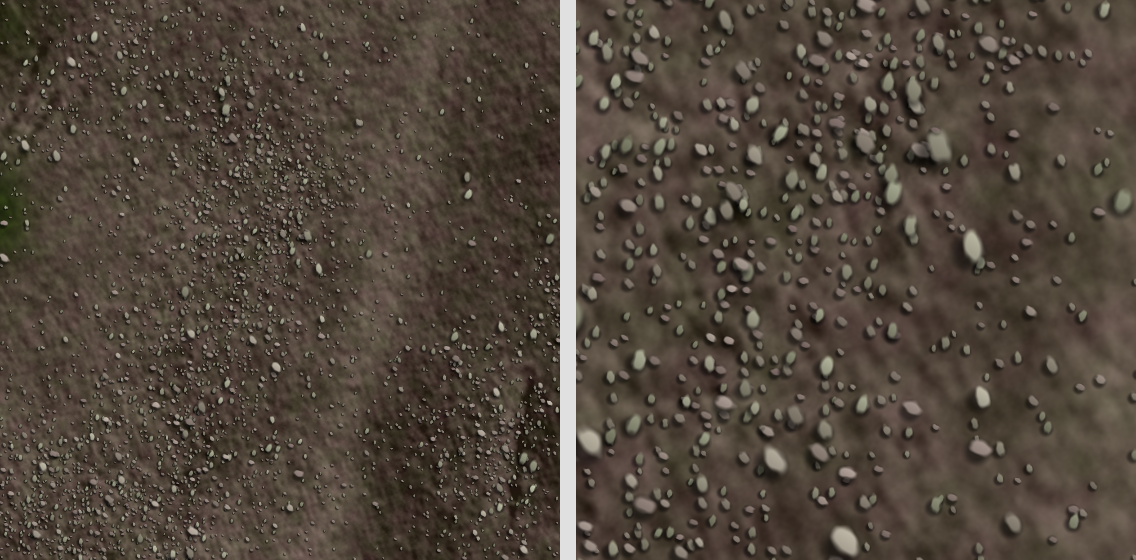
Left, the full canvas; right, a detail of the centre.
Write a Shadertoy shader that draws this texture.

```glsl
// Trodden earth track seen from above: brown soil with embossed grain,
// pale worn ridges, a dark crack, mossy left edge and drifts of pebbles.
// Layered value noise shades the soil; jittered cells scatter the stones.

const vec3 DARK_SOIL = vec3(0.125, 0.088, 0.055);
const vec3 PALE_SOIL = vec3(0.475, 0.420, 0.370);
const vec3 DULL_STONE = vec3(0.43, 0.40, 0.35);
const vec3 BRIGHT_STONE = vec3(0.74, 0.72, 0.65);
const vec3 MOSS = vec3(0.15, 0.20, 0.06);

vec3 hash3(vec2 p) {
    vec3 q = fract(vec3(p.xyx) * vec3(0.1031, 0.1030, 0.0973));
    q += dot(q, q.yxz + 33.33);
    return fract((q.xxy + q.yzz) * q.zyx);
}

float noise(vec2 p) {
    vec2 i = floor(p), f = fract(p);
    f = f * f * (3.0 - 2.0 * f);
    float low = mix(hash3(i).x, hash3(i + vec2(1, 0)).x, f.x);
    float high = mix(hash3(i + vec2(0, 1)).x, hash3(i + vec2(1, 1)).x, f.x);
    return mix(low, high, f.y);
}

float fbm(vec2 p) {
    float sum = 0.0, gain = 0.5;
    for (int i = 0; i < 4; i++) {
        sum += gain * noise(p);
        p = mat2(1.6, 1.2, -1.2, 1.6) * p + 17.3;
        gain *= 0.5;
    }
    return sum / 0.9375;
}

float bell(float x, float width) {
    return exp(-x * x / (width * width));
}

float blob(vec2 p, vec2 centre, vec2 radius) {
    vec2 d = (p - centre) / radius;
    return exp(-dot(d, d));
}

float segment(vec2 p, vec2 a, vec2 b) {
    vec2 ab = b - a;
    return length(p - a - ab * clamp(dot(p - a, ab) / dot(ab, ab), 0.0, 1.0));
}

// Where loose stones gather, 0 to 1
float gravelDensity(vec2 p) {
    float g = 0.07 + blob(p, vec2(0.46, 0.64), vec2(0.13, 0.17));
    g += 0.75 * blob(p, vec2(0.18, 0.08), vec2(0.27, 0.18));
    g += 0.50 * blob(p, vec2(0.34, 0.34), vec2(0.13, 0.20));
    g += 0.60 * blob(p, vec2(0.88, 0.20), vec2(0.14, 0.17));
    g += 0.80 * blob(p, vec2(0.99, 0.47), vec2(0.04, 0.09));
    g += 0.35 * blob(p, vec2(0.24, 0.86), vec2(0.22, 0.14));
    return clamp(g * (0.5 + noise(p * 17.0)), 0.0, 1.0);
}

// Lays one size of pebble, with its shadow, over the ground colour
vec3 addStones(vec3 ground, vec2 p, float cells, float radius, float share, float glow) {
    vec2 q = p * cells, home = floor(q);
    for (int y = -1; y <= 1; y++)
    for (int x = -1; x <= 1; x++) {
        vec2 id = home + vec2(x, y);
        vec3 place = hash3(id + cells * 3.0), look = hash3(id + cells * 7.0 + 41.0);
        vec2 centre = id + 0.15 + 0.7 * place.xy;
        if (place.z > share * gravelDensity(centre / cells)) continue;
        float turn = 1.1 + 1.8 * look.x;
        vec2 axis = vec2(cos(turn), sin(turn));
        vec2 d = q - centre;
        vec2 local = vec2(dot(d, axis), dot(d, vec2(-axis.y, axis.x)));
        float size = radius * (0.65 + 0.6 * look.y);
        local /= size * vec2(1.25, 0.8);
        float edge = length(local) + 0.35 * (noise(local * 1.6 + id) - 0.5);
        float shade = length(d + size * vec2(0.35, 0.45)) / size;
        ground *= 1.0 - 0.5 * (1.0 - smoothstep(0.7, 1.7, shade));
        vec3 stone = mix(DULL_STONE, BRIGHT_STONE, glow * (0.25 + 0.75 * look.z));
        stone += (look.x - 0.5) * vec3(0.04, -0.04, 0.03);
        stone *= 0.97 + 0.12 * dot(d, vec2(0.5, 0.8)) / size;
        ground = mix(ground, stone, 1.0 - smoothstep(0.55, 1.15, edge));
    }
    return ground;
}

// Soil brightness from worn bands, cracks and roots
float trackShade(vec2 p) {
    vec2 w = p + 0.035 * (vec2(fbm(p * 9.0), fbm(p * 9.0 + 50.0)) - 0.5);
    float d = w.x - 0.565 - 0.235 * w.y;
    float shade = 0.17 * bell(d, 0.055) - 0.10 * smoothstep(0.02, 0.09, d);
    shade -= 0.20 * blob(w, vec2(0.69, 0.08), vec2(0.08, 0.20));
    float crack = w.x - 0.905 - 0.13 * w.y;
    float reach = smoothstep(0.03, 0.10, w.y) * (1.0 - smoothstep(0.30, 0.37, w.y));
    shade += reach * (0.24 * bell(crack + 0.03, 0.022) - 0.42 * bell(crack, 0.008));
    shade -= 0.14 * reach * bell(crack - 0.05, 0.04);
    float root = segment(w, vec2(0.09, 0.93), vec2(0.01, 0.77));
    root = min(root, segment(w, vec2(0.10, 0.83), vec2(0.03, 0.72)));
    shade -= 0.26 * bell(root, 0.009) - 0.12 * bell(root - 0.016, 0.008);
    shade -= 0.25 * blob(w, vec2(0.0, 1.0), vec2(0.15, 0.17));
    return shade + 0.35 * bell(segment(w, vec2(0.03, 0.99), vec2(0.055, 0.94)), 0.006);
}

void mainImage(out vec4 fragColor, in vec2 fragCoord) {
    vec2 uv = fragCoord / iResolution.y;
    float gravel = gravelDensity(uv);

    // Soil grain, stretched along a steep diagonal and lit from the upper right
    vec2 grainPos = mat2(0.95, 0.20, 0.30, 0.62) * uv * 150.0;
    float grain = noise(grainPos) - 0.5;
    float relief = fbm(uv * 60.0) - fbm(uv * 60.0 + vec2(0.35, 0.45));
    float rough = 0.75 + 0.7 * gravel;
    float tone = 0.52 + trackShade(uv) + 0.40 * (fbm(uv * 5.0) - 0.5);
    tone += 0.32 * (fbm(uv * 24.0 + 9.0) - 0.5) + rough * (0.34 * grain + 0.62 * relief);
    vec3 color = mix(DARK_SOIL, PALE_SOIL, max(tone, 0.0));
    color += (fbm(uv * 38.0 + 70.0) - 0.5) * vec3(0.035, -0.035, 0.03);

    // Moss on the left border
    float moss = blob(uv, vec2(-0.01, 0.62), vec2(0.065, 0.10));
    moss += 0.5 * blob(uv, vec2(0.0, 0.95), vec2(0.07, 0.08));
    color = mix(color, MOSS * (0.35 + 1.1 * fbm(uv * 45.0)), min(moss, 0.9));

    // Pebbles from grit to the largest stones
    color = addStones(color, uv, 125.0, 0.34, 0.50, 0.35);
    color = addStones(color, uv, 72.0, 0.31, 0.40, 0.75);
    color = addStones(color, uv, 34.0, 0.25, 0.26, 1.0);
    fragColor = vec4(clamp(color, 0.0, 1.0), 1.0);
}
```
